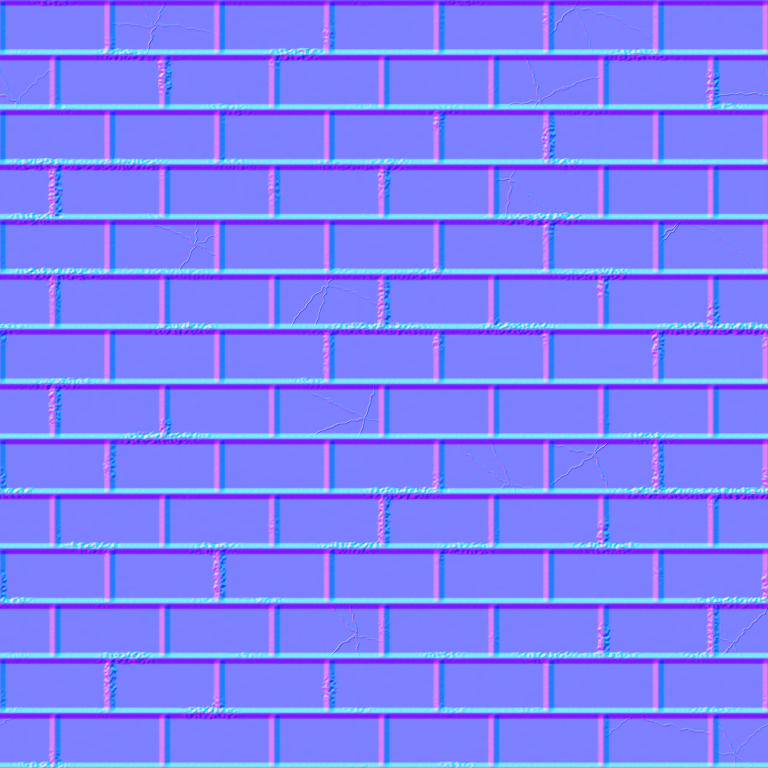
Reproduce this texture map procedurally as a three.js fragment shader.

```glsl
// Tangent-space normal map of a running-bond brick wall, 7 bricks by 14 rows.
// A height field (bevelled bricks, chipped edges, hairline cracks, faint grain)
// is differentiated numerically and its slope is encoded as colour.
varying vec2 vUv;

const vec2 BRICKS = vec2(7.0, 14.0);
const float BEVEL = 0.0077;        // width of one sloped side of a joint
const float CHIP_DEPTH = 0.0036;
const float CRACK_WIDTH = 0.0016;
const float CRACKED_SHARE = 0.14;
const float SAMPLE_STEP = 0.0009;
const vec3 FLAT_COLOUR = vec3(0.49, 0.502, 1.0);
const vec2 SLOPE_GAIN = vec2(1.9, 1.0);  // upright joints are shallower
const vec2 TINT_RANGE = vec2(0.49, 0.5);

vec2 hash2(vec2 p) {
  vec3 q = fract(p.xyx * vec3(0.1031, 0.1030, 0.0973));
  q += dot(q, q.yzx + 33.33);
  return fract((q.xx + q.yz) * q.zy);
}

vec2 direction(float turn) {
  float a = 6.28319 * turn;
  return vec2(cos(a), sin(a));
}

float corner(vec2 cell, vec2 offset, vec2 f, vec2 period) {
  vec2 gradient = direction(hash2(mod(cell + offset, period) + 7.0).x);
  return dot(gradient, f - offset);
}

// Gradient noise over the unit square, wrapping after whole cells
float wrapNoise(vec2 uv, vec2 period) {
  vec2 p = uv * period;
  vec2 i = floor(p);
  vec2 f = p - i;
  vec2 u = f * f * f * (f * (f * 6.0 - 15.0) + 10.0);
  float low = mix(corner(i, vec2(0.0), f, period),
                  corner(i, vec2(1.0, 0.0), f, period), u.x);
  float high = mix(corner(i, vec2(0.0, 1.0), f, period),
                   corner(i, vec2(1.0), f, period), u.x);
  return mix(low, high, u.y);
}

// Depth of curved branches leaving one hub inside a cracked brick
float cracks(vec2 local, vec2 size, vec2 id, float wobble) {
  if (hash2(id + 41.0).x > CRACKED_SHARE) return 0.0;
  vec2 q = local - size * mix(vec2(0.15, 0.1), vec2(0.85, 1.0), hash2(id + 83.0));
  float start = hash2(id + 19.0).y;
  float depth = 0.0;
  for (int i = 0; i < 5; i++) {
    float n = float(i);
    vec2 seed = hash2(id * 3.0 + 11.0 * n + 5.0);
    vec2 dir = direction(start + (n + 0.8 * seed.x) / 5.0);
    float along = dot(q, dir);
    float bend = (seed.y - 0.5) * 9.0 * along * along;
    float away = abs(q.x * dir.y - q.y * dir.x + bend + wobble);
    float line = 1.0 - smoothstep(0.0, CRACK_WIDTH, away);
    line *= smoothstep(-0.001, 0.001, along) * mix(0.4, 1.0, seed.y);
    depth = max(depth, line);
  }
  return depth;
}

float wallHeight(vec2 uv) {
  // Brick layout: every other row shifts by half a brick
  vec2 grid = uv * BRICKS;
  float row = floor(grid.y);
  grid.x += 0.5 * (1.0 - mod(row, 2.0));
  vec2 id = mod(floor(grid), BRICKS);
  vec2 size = 1.0 / BRICKS;
  vec2 local = fract(grid) * size;
  vec2 edge = min(local, size - local);

  // Chipped edges in patches, milder along the upper edge
  float patches = wrapNoise(uv, vec2(9.0, 15.0));
  float worn = 0.05 + smoothstep(0.06, 0.38, patches);
  float coarse = wrapNoise(uv, vec2(92.0, 108.0));
  float fine = wrapNoise(uv, vec2(205.0, 225.0));
  float chip = CHIP_DEPTH * worn * (0.7 * coarse + fine + 0.15);
  float upper = step(0.5 * size.y, local.y);
  edge -= chip * vec2(1.0, mix(0.75, 0.35, upper));

  // Bed joints run through, upright joints end against them
  vec2 rise = smoothstep(vec2(0.0), vec2(BEVEL), edge);
  float height = rise.y * (0.5 + 0.5 * rise.x);

  // Cracks and grain on the brick face
  float face = rise.x * rise.y;
  float wobble = 0.004 * coarse + 0.0014 * fine;
  height -= 0.085 * face * cracks(local, size, id, wobble);
  return height + 0.009 * face * wrapNoise(uv, vec2(64.0, 90.0));
}

void main() {
  vec2 dx = vec2(SAMPLE_STEP, 0.0);
  vec2 dy = dx.yx;
  vec2 slope = vec2(wallHeight(vUv - dx) - wallHeight(vUv + dx),
                    wallHeight(vUv + dy) - wallHeight(vUv - dy));
  slope *= SLOPE_GAIN * BEVEL / (2.0 * SAMPLE_STEP);

  // Soft limit keeps steep sides within the tint range
  vec2 tint = TINT_RANGE * slope / sqrt(1.0 + slope * slope);
  gl_FragColor = vec4(FLAT_COLOUR + vec3(tint, 0.0), 1.0);
}
```
